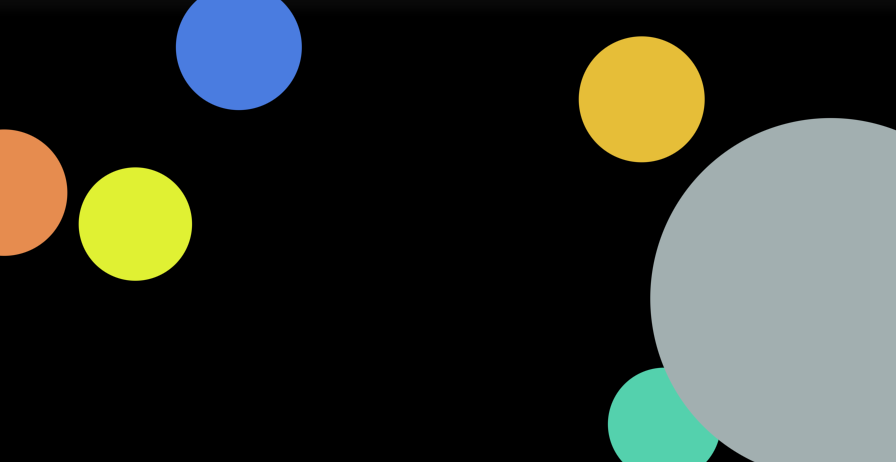
Write a WebGL 2 fragment shader that draws this background.

```glsl
#version 300 es
precision highp float;
// Flat coloured discs scattered over a black field, some cut by the frame.
// Each disc is a circle distance turned into a smooth mask, layered back
// to front; a faint grey haze lies along the top edge.

uniform vec2 u_resolution;
out vec4 fragColor;

// Blends a disc over the base colour with an edge about one pixel wide.
vec3 paintDisc(vec3 base, vec2 p, vec2 center, float radius, vec3 color) {
    float dist = length(p - center) - radius;
    float halfEdge = 0.75 / u_resolution.y;
    return mix(base, color, 1.0 - smoothstep(-halfEdge, halfEdge, dist));
}

void main() {
    // Canvas heights are the unit of length.
    vec2 p = gl_FragCoord.xy / u_resolution.y;

    // Black field with the haze at the top
    vec3 color = vec3(0.035) * smoothstep(0.96, 1.0, p.y);

    // Discs on the left
    color = paintDisc(color, p, vec2(0.517, 0.898), 0.1363, vec3(0.29, 0.485, 0.88));
    color = paintDisc(color, p, vec2(0.009, 0.583), 0.1368, vec3(0.90, 0.55, 0.31));
    color = paintDisc(color, p, vec2(0.293, 0.515), 0.1227, vec3(0.88, 0.945, 0.20));

    // Discs on the right, the large grey one covering the green
    color = paintDisc(color, p, vec2(1.389, 0.785), 0.1363, vec3(0.90, 0.745, 0.22));
    color = paintDisc(color, p, vec2(1.438, 0.082), 0.1222, vec3(0.33, 0.82, 0.68));
    color = paintDisc(color, p, vec2(1.798, 0.354), 0.3905, vec3(0.635, 0.686, 0.69));

    fragColor = vec4(color, 1.0);
}
```
